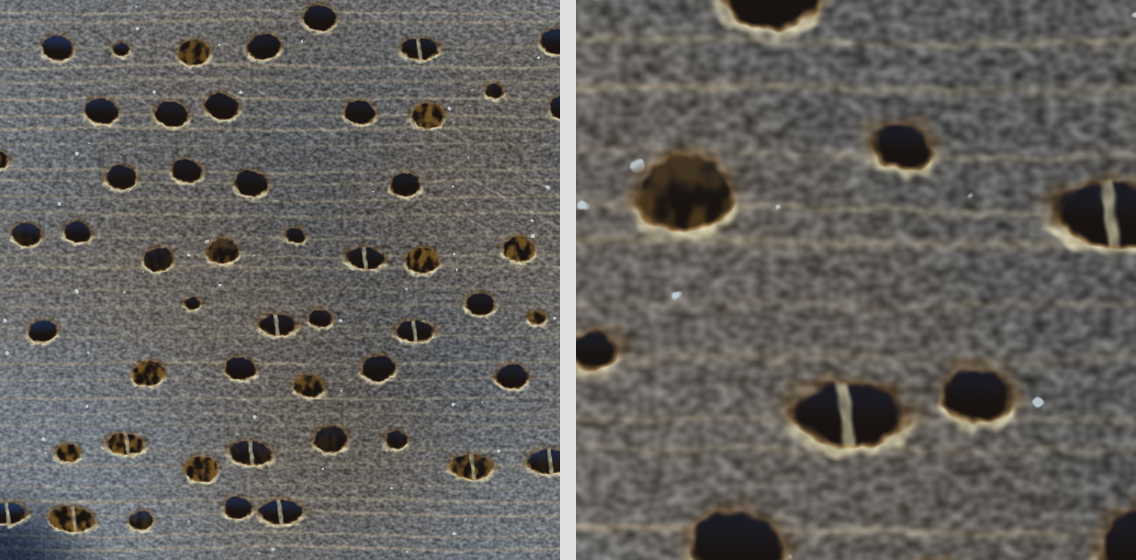
Left: the whole. Right: its middle third, enlarged.
A WebGL 1 fragment shader for this texture:

```glsl
precision highp float;
// Polished end-grain wood: grey ground, thin pale growth lines, and dark oval pores with tan rims.
uniform vec2 u_resolution;

const float PORE_GRID = 8.0;        // pore cells across the canvas
const float PORE_SHARE = 0.82;      // share of cells that hold a pore
const float DOUBLE_SHARE = 0.17;    // share of pores split by a wall
const vec2 PORE_RADIUS = vec2(0.0262, 0.0205);
const float RIM_WIDTH = 0.0065;
const float SOFTNESS = 0.0025;
const float LINE_COUNT = 32.0;
const float LINE_WIDTH = 0.0027;
const float SPECK_GRID = 34.0;
const float GRAIN_CONTRAST = 0.25;
const vec3 GROUND = vec3(0.372, 0.370, 0.370);
const vec3 COOL_TINT = vec3(-0.015, 0.012, 0.04);
const vec3 WARM_TINT = vec3(0.02, 0.005, -0.015);
const vec3 LINE_COLOR = vec3(0.60, 0.56, 0.475);
const vec3 RIM_PALE = vec3(0.82, 0.79, 0.66);
const vec3 RIM_BROWN = vec3(0.38, 0.29, 0.18);
const vec3 RIM_ORANGE = vec3(0.66, 0.40, 0.10);
const vec3 PORE_DARK = vec3(0.095, 0.075, 0.065);
const vec3 PORE_BLUE = vec3(0.13, 0.19, 0.34);
const vec3 PORE_FILL = vec3(0.46, 0.34, 0.15);

float hash(vec2 p) {
  vec3 q = fract(p.xyx * vec3(0.1031, 0.1030, 0.0973));
  q += dot(q, q.yzx + 33.33);
  return fract((q.x + q.y) * q.z);
}

vec2 hash2(vec2 p) {
  return vec2(hash(p), hash(p + vec2(57.3, 19.7)));
}

float gradientDot(vec2 cell, vec2 offset) {
  float angle = 6.2832 * hash(cell);
  return dot(vec2(cos(angle), sin(angle)), offset);
}

// Gradient noise, roughly -0.7 to 0.7
float noise(vec2 p) {
  vec2 i = floor(p), f = p - i;
  vec2 u = f * f * f * (f * (f * 6.0 - 15.0) + 10.0);
  vec2 e = vec2(1.0, 0.0);
  return mix(mix(gradientDot(i, f), gradientDot(i + e, f - e), u.x),
             mix(gradientDot(i + e.yx, f - e.yx), gradientDot(i + 1.0, f - 1.0), u.x), u.y);
}

// Thin, wavering horizontal lines with crumbly edges
float growthLines(vec2 p) {
  float y = p.y + 0.01 * noise(p * vec2(3.0, 4.0)) + 0.003 * noise(p * vec2(22.0, 30.0) + 7.0);
  y += 0.0022 * noise(p * vec2(95.0, 110.0) + 2.0);
  float row = floor(y * LINE_COUNT), sum = 0.0;
  for (int k = -1; k <= 1; k++) {
    float id = row + float(k);
    float center = (id + 0.5 + 0.6 * (hash(vec2(id, 4.0)) - 0.5)) / LINE_COUNT;
    float d = (y - center) / (LINE_WIDTH * mix(0.8, 1.25, hash(vec2(id, 15.0))));
    float strength = mix(0.4, 1.0, hash(vec2(id, 9.0)));
    float broken = 0.9 + 0.5 * noise(vec2(p.x * 4.0, id * 3.7)) + 0.6 * noise(vec2(p.x * 80.0, id * 5.3));
    sum += strength * max(broken, 0.0) * exp(-d * d);
  }
  return min(sum, 1.0);
}

// Long faint scratches that fall to the right
float scratches(vec2 p) {
  vec2 dir = normalize(vec2(1.0, -0.55));
  float sum = 0.0;
  for (int k = 0; k < 9; k++) {
    vec2 q = p - hash2(vec2(float(k), 31.0));
    float along = dot(q, dir);
    float across = dot(q, vec2(-dir.y, dir.x)) + 0.05 * along * (hash(vec2(float(k), 5.0)) - 0.5);
    float d = (across + 0.002 * noise(p * 70.0)) / 0.002;
    sum += exp(-d * d) * smoothstep(0.3, 0.1, abs(along)) * (0.6 + noise(vec2(along * 50.0, float(k) * 3.3)));
  }
  return sum;
}

float specks(vec2 p) {
  vec2 g = p * SPECK_GRID, cell = floor(g);
  float radius = mix(0.03, 0.12, pow(hash(cell + 3.0), 2.0));
  float d = length(g - cell - 0.25 - 0.5 * hash2(cell + 11.0)) + 0.09 * noise(p * 200.0);
  return step(0.93, hash(cell + 71.0)) * smoothstep(radius + 0.05, radius - 0.04, d);
}

// Nearest pore: x = signed distance, yz = place within the pore, w = its seed
vec4 nearestPore(vec2 p, out float wall) {
  vec4 best = vec4(1.0, 0.0, 0.0, 0.0);
  vec2 base = floor(p * PORE_GRID);
  float ragged = 0.003 * noise(p * 60.0) + 0.002 * noise(p * 140.0);
  wall = 0.0;
  for (int j = -1; j <= 1; j++) {
    for (int i = -1; i <= 1; i++) {
      vec2 cell = base + vec2(float(i), float(j));
      if (hash(cell + 5.0) > PORE_SHARE) continue;
      vec2 center = cell + 0.5 + 0.5 * (hash2(cell + 23.0) - 0.5);
      center.x += 0.5 * mod(cell.y, 2.0) - 0.25;
      vec2 q = p - center / PORE_GRID;
      q.y += 0.16 * (hash(cell + 47.0) - 0.4) * q.x;
      float isDouble = step(hash(cell + 83.0), DOUBLE_SHARE);
      float size = mix(1.1, 0.5, pow(hash(cell + 61.0), 2.0));
      size = mix(size, max(size, 0.9), isDouble);
      vec2 r = PORE_RADIUS * size * vec2(1.0 + 0.4 * isDouble, 1.0);
      float d = (length(q / r) - 1.0) * r.y + ragged;
      if (d < best.x) {
        best = vec4(d, q / r, hash(cell + 97.0));
        float wallX = abs(q.x + 0.12 * q.y - 0.008 * (best.w - 0.5) + 0.002 * noise(p * 90.0));
        wall = isDouble * smoothstep(0.0055, 0.0015, wallX);
      }
    }
  }
  return best;
}

void main() {
  vec2 p = gl_FragCoord.xy / min(u_resolution.x, u_resolution.y);
  float soft = max(SOFTNESS, 0.8 / min(u_resolution.x, u_resolution.y));

  // Ground: broad light, fine grain and slanted brushing
  float broad = noise(p * 2.3 + 4.0);
  float grain = 0.65 * noise(p * vec2(150.0, 185.0)) + 0.55 * noise(p * vec2(75.0, 110.0) + 9.0);
  vec2 slant = vec2(p.x - 0.5 * p.y, p.y + 0.55 * p.x);
  float brush = noise(slant * vec2(25.0, 130.0));
  float edge = smoothstep(0.3, 0.75, length(p - vec2(0.6, 0.6)));
  vec3 color = GROUND + 0.07 * broad + 0.075 * edge + GRAIN_CONTRAST * grain + 0.07 * brush;
  color += mix(WARM_TINT, COOL_TINT, clamp(0.25 + 0.6 * edge + 0.9 * noise(p * 3.0 + 20.0), 0.0, 1.0));
  color = mix(color, LINE_COLOR + 0.05 * edge + 0.2 * grain, 0.72 * growthLines(p));
  color += 0.11 * scratches(p);
  color *= mix(vec3(0.35, 0.42, 0.55), vec3(1.0), smoothstep(0.02, 0.18, length(p * vec2(0.8, 1.2))));
  color = mix(color, vec3(0.82, 0.88, 0.92), 0.8 * specks(p));

  // Rim: pale below, brown above, orange against the hole
  float wall;
  vec4 pore = nearestPore(p, wall);
  float below = smoothstep(0.3, -0.8, pore.z);
  float rim = smoothstep(RIM_WIDTH * 1.4, RIM_WIDTH * 0.3, pore.x + 0.005 * noise(p * 90.0));
  vec3 rimColor = mix(RIM_BROWN, RIM_PALE, clamp(below + 0.6 * noise(p * 80.0 + 3.0), 0.0, 1.0));
  rimColor = mix(rimColor, RIM_ORANGE, 0.6 * smoothstep(0.0025, 0.0, pore.x));
  color = mix(color, rimColor + 0.2 * grain, rim * mix(0.5, 0.9, below));

  // Hole: near black, some with brown filling, a blue cast or a dividing wall
  float filled = smoothstep(0.6, 0.85, pore.w);
  float clumps = smoothstep(-0.3, 0.35, noise(p * vec2(75.0, 45.0) + 13.0) + 0.3 * noise(p * 130.0));
  vec3 hole = mix(PORE_DARK, PORE_FILL, filled * clumps * 0.9);
  hole = mix(hole, PORE_BLUE, (1.0 - filled) * (0.25 + 0.75 * edge) * smoothstep(-0.4, 0.7, pore.z));
  hole = mix(hole, RIM_PALE * (0.75 + 0.4 * noise(p * 100.0)), wall * 0.85);
  color = mix(color, hole, smoothstep(soft, -soft, pore.x));

  gl_FragColor = vec4(clamp(color, 0.0, 1.0), 1.0);
}
```
